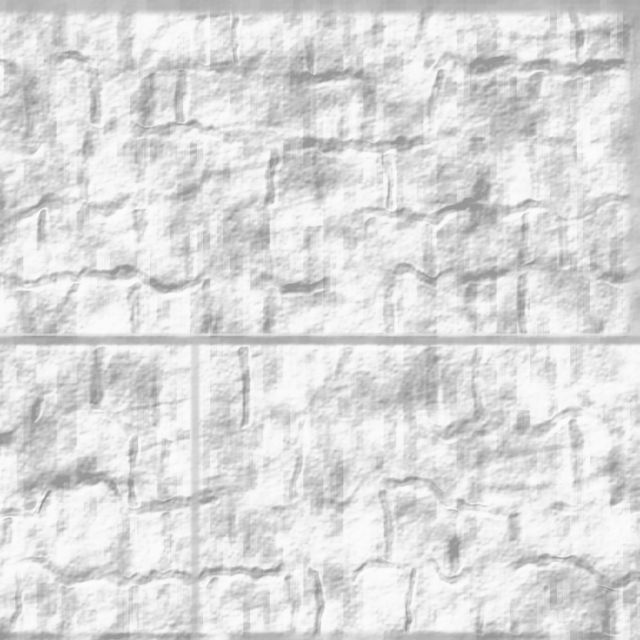
Give the GLSL for this texture map, as a Shadertoy shader.

```glsl
#define COLUMNS 10.0
#define ROWS_UPPER 5.0
#define ROWS_LOWER 4.0
#define LEDGE_Y 0.468
#define SEAM_X 0.305
#define JOINT_WIDTH 0.015
#define JOINT_DEPTH 0.15
#define WOBBLE 0.018
#define RELIEF 1.6
#define PATCH_CELLS 96.0
#define PATCH_CONTRAST 0.43
#define BASE_TONE 0.902

float hash(vec2 p) {
    vec3 q = fract(vec3(p.xyx) * 0.1031);
    q += dot(q, q.yzx + 33.33);
    return fract((q.x + q.y) * q.z);
}

float noise(vec2 p) {
    vec2 i = floor(p), f = fract(p);
    f = f * f * (3.0 - 2.0 * f);
    return mix(mix(hash(i), hash(i + vec2(1, 0)), f.x),
               mix(hash(i + vec2(0, 1)), hash(i + vec2(1, 1)), f.x), f.y);
}

float fbm(vec2 p) {
    float sum = 0.0, gain = 0.5;
    for (int i = 0; i < 4; i++) {
        sum += gain * noise(p);
        p = p * 2.03 + 17.3;
        gain *= 0.5;
    }
    return sum;
}

// Soft band that is 1 on the line and 0 beyond the width
float band(float d, float width) {
    return 1.0 - smoothstep(width * 0.2, width, abs(d));
}

// Coordinate that dwells on whole numbers and steps quickly between them
vec2 stepped(vec2 g, float softness) {
    return floor(g) + smoothstep(0.5 - softness, 0.5 + softness, fract(g));
}

// Irregular courses of stones, with joints that fade in and out
float stoneJoints(vec2 p) {
    bool upper = p.y > LEDGE_Y;
    float height = upper ? 1.0 - LEDGE_Y : LEDGE_Y;
    float rows = upper ? ROWS_UPPER : ROWS_LOWER;
    float v = clamp((upper ? p.y - LEDGE_Y : p.y) / height, 0.0, 0.9999);
    float envelope = smoothstep(0.0, 0.2, v) * smoothstep(1.0, 0.8, v);

    // Bed joints step up and down from stone to stone
    vec2 stoneCell = stepped(vec2(p.x * COLUMNS * 0.8, floor(v * rows)), 0.2);
    float ragged = noise(p * vec2(75.0, 60.0)) - 0.5;
    float bend = 0.55 * (noise(vec2(stoneCell.x, p.y * 4.0)) - 0.5)
               + 0.30 * (noise(p * vec2(19.0, 9.0)) - 0.5) + 0.08 * ragged;
    float course = v * rows + envelope * bend;
    float row = floor(course);
    float edge = abs(course - floor(course + 0.5)) * height / rows;
    float fade = smoothstep(0.3, 0.65, noise(p * vec2(17.0, 11.0) + 31.0));
    float joint = band(edge, JOINT_WIDTH) * mix(0.15, 1.0, fade);

    // Upright joints with uneven spacing, width and wear
    float rowId = row + (upper ? 20.0 : 0.0);
    float sway = WOBBLE * (noise(p * vec2(9.0, 17.0) + 8.0) - 0.5) + 0.006 * ragged;
    float u = (p.x + sway) * COLUMNS + hash(vec2(rowId, 3.0));
    float wear = smoothstep(0.1, 0.55, noise(p * vec2(17.0, 23.0) + 57.0));
    wear *= smoothstep(0.0, 0.012, edge);
    for (int i = -1; i <= 2; i++) {
        vec2 id = vec2(floor(u) + float(i), rowId);
        float offset = 0.7 * (hash(id + 0.5) - 0.5);
        float d = (u - id.x - offset) / COLUMNS;
        float strength = mix(0.4, 1.0, hash(id + 41.0)) * wear;
        float width = JOINT_WIDTH * mix(0.6, 1.35, hash(id + 73.0));
        joint = max(joint, strength * band(d, width));
    }
    return joint;
}

float surfaceHeight(vec2 p) {
    vec2 slanted = vec2(p.x + 0.3 * p.y, 1.25 * (p.y - 0.3 * p.x));
    return fbm(slanted * 19.0) - 0.22 * stoneJoints(p);
}

// Mottling in small stepped blocks, drawn out upright
float blockMottle(vec2 p) {
    vec2 cell = stepped(p * PATCH_CELLS, 0.14);
    return 0.55 * noise(cell * vec2(0.18, 0.13)) + 0.45 * noise(cell * vec2(0.65, 0.30) + 9.0);
}

// Thin cracks along the middle level of a noise field
float creases(vec2 p) {
    float n = noise(vec2(p.x * 7.0 + p.y * 3.0, p.y * 17.0 - p.x * 3.0));
    float presence = smoothstep(0.42, 0.65, noise(p * 8.0 + 63.0));
    return band(n - 0.5, 0.10) * presence;
}

void mainImage(out vec4 fragColor, in vec2 fragCoord) {
    vec2 p = fragCoord / iResolution.xy;

    // Stone surface lit from the upper left
    vec2 toLight = vec2(-0.0020, 0.0026);
    float relief = surfaceHeight(p) - surfaceHeight(p + toLight);
    float tone = BASE_TONE + RELIEF * relief;
    tone += PATCH_CONTRAST * (blockMottle(p) - 0.5);
    tone -= JOINT_DEPTH * stoneJoints(p) + 0.09 * creases(p);
    tone += 0.06 * (noise(p * 170.0) - 0.5);

    // Bright stone rolls off gently below white
    float excess = max(tone - 0.91, 0.0);
    tone = min(tone, 0.91) + 0.075 * (1.0 - exp(-excess / 0.075));

    // Straight slab seams with a worn bright lip
    float grain = 0.16 * (blockMottle(p + 0.37) - 0.5);
    float lower = 1.0 - smoothstep(LEDGE_Y - 0.006, LEDGE_Y, p.y);
    float ledge = band(p.y - LEDGE_Y, 0.010);
    float top = smoothstep(0.972, 0.988, p.y);
    float seam = lower * band(p.x - SEAM_X, 0.010);
    float side = (1.0 - lower) * smoothstep(0.972, 0.990, p.x);
    float foot = 1.0 - smoothstep(0.004, 0.018, p.y);
    float lip = band(p.y - LEDGE_Y - 0.009, 0.004);
    tone = mix(tone, 0.91, 0.7 * lip);
    tone = mix(tone, 0.75 + grain, 0.6 * max(seam, side));
    tone = mix(tone, 0.71, foot * noise(vec2(p.x * 12.0, 5.0)));
    tone = mix(tone, 0.70 + grain, 0.85 * max(ledge, top));

    fragColor = vec4(vec3(clamp(tone, 0.60, 0.99)), 1.0);
}
```
